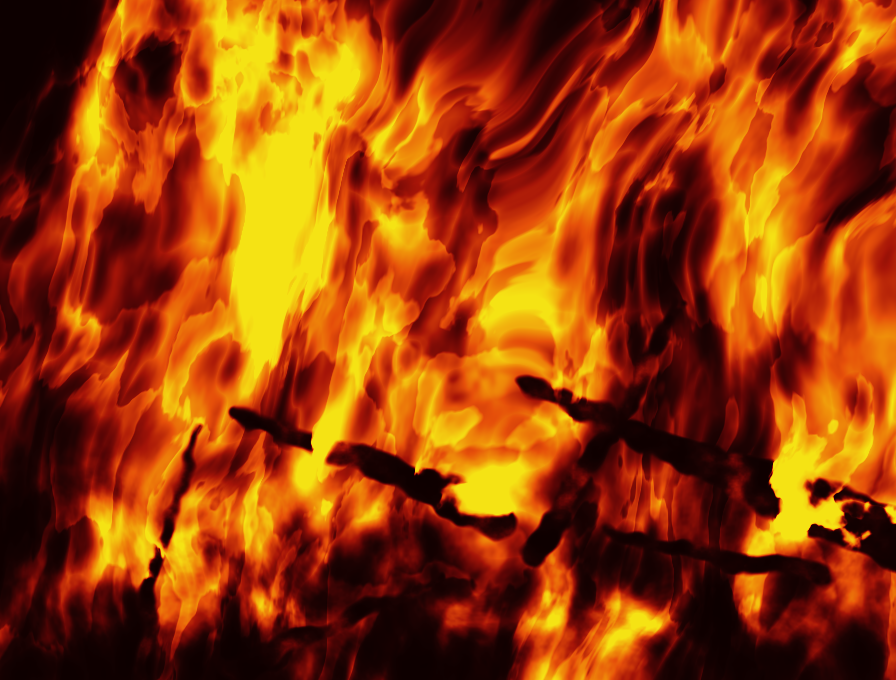
A Shadertoy shader for this texture:

```glsl
const vec3 RAMP[7] = vec3[7](
    vec3(0.05, 0.0, 0.0), vec3(0.12, 0.01, 0.01), vec3(0.37, 0.02, 0.02),
    vec3(0.65, 0.08, 0.03), vec3(0.90, 0.31, 0.04), vec3(0.94, 0.57, 0.04),
    vec3(0.96, 0.89, 0.08));
const float STOPS[7] = float[7](0.0, 0.09, 0.245, 0.435, 0.655, 0.82, 0.93);

// Heat pools: centre, radius, gain
const vec4 POOLS[10] = vec4[10](
    vec4(0.43, 0.70, 0.13, 1.2), vec4(0.22, 0.56, 0.12, 1.2),
    vec4(1.17, 0.66, 0.12, 1.7), vec4(1.25, 0.40, 0.08, 1.5),
    vec4(0.44, 0.25, 0.06, 2.4), vec4(0.86, 0.05, 0.09, 1.5),
    vec4(0.18, 0.20, 0.07, 1.5), vec4(0.03, 0.94, 0.11, -4.0),
    vec4(0.87, 1.02, 0.08, -1.6), vec4(0.26, 0.84, 0.11, 0.9));

// Logs: end points, with matching half widths
const vec4 LOGS[6] = vec4[6](
    vec4(1.00, 0.56, 0.79, 0.19), vec4(0.78, 0.43, 1.36, 0.19),
    vec4(0.35, 0.40, 0.73, 0.24), vec4(0.28, 0.38, 0.19, -0.02),
    vec4(0.64, 0.155, 0.34, 0.01), vec4(0.88, 0.215, 1.22, 0.15));
const float LOG_WIDTH[6] = float[6](0.017, 0.040, 0.026, 0.011, 0.015, 0.016);

const vec2 FLAME_FREQ = vec2(9.0, 3.9);
const float LEAN = 0.28;
const float SWIRL = 0.18;
const float CURL = 0.055;
const float BODY_GAIN = 0.70;
const float SHEET_GAIN = 0.85;
const float CREASE_GAIN = 0.28;
const float EMBER_GAIN = 0.75;
const float BIAS = 0.28;
const float CONTRAST = 1.4;
const float NOISE_SPREAD = 0.13;

float hash(vec2 p) {
    return fract(sin(dot(p, vec2(127.1, 311.7))) * 43758.5453);
}

float valueNoise(vec2 p) {
    vec2 i = floor(p), f = fract(p);
    f = f * f * (3.0 - 2.0 * f);
    return mix(mix(hash(i), hash(i + vec2(1.0, 0.0)), f.x),
               mix(hash(i + vec2(0.0, 1.0)), hash(i + vec2(1.0, 1.0)), f.x), f.y);
}

// Fractal noise scaled to zero mean and unit deviation
float fbm(vec2 p) {
    float sum = 0.0, weight = 0.5, total = 0.0;
    for (int i = 0; i < 5; i++) {
        sum += weight * valueNoise(p);
        total += weight;
        weight *= 0.45;
        p = p * 2.03 + vec2(17.3, 9.1);
    }
    return (sum / total - 0.5) / NOISE_SPREAD;
}

vec2 drift(vec2 p) {
    return vec2(valueNoise(p), valueNoise(p + 41.7)) - 0.5;
}

// Thin sheet of fire: crisp rim that fades inwards
float fireSheet(float n) {
    return smoothstep(0.0, 0.3, n) * exp(-0.9 * max(n, 0.0)) - 0.28;
}

float poolHeat(vec2 p) {
    float heat = mix(-0.80, -0.1, smoothstep(0.1, 0.6, p.y));
    for (int i = 0; i < 10; i++) {
        vec2 d = (p - POOLS[i].xy) / POOLS[i].z;
        d.x -= 0.4 * d.y;
        d.y *= 0.6;
        heat += POOLS[i].w * exp(-dot(d, d));
    }
    return heat;
}

float flameHeat(vec2 p) {
    vec2 q = vec2(p.x - LEAN * p.y, p.y);
    q += SWIRL * drift(p * vec2(3.4, 3.0));
    q += CURL * drift(p * vec2(11.0, 8.0) + 5.0);
    float heat = BODY_GAIN * fbm(q * FLAME_FREQ);
    for (int i = 0; i < 3; i++) {
        float k = float(i);
        vec2 s = q * FLAME_FREQ * (0.8 + 0.5 * k) + 13.0 * k + 3.0;
        heat += SHEET_GAIN * fireSheet(fbm(s));
    }
    for (int i = 1; i < 3; i++) {
        vec2 s = q * FLAME_FREQ * 1.7 * float(i) + 71.0;
        float crease = abs(2.0 * valueNoise(s) - 1.0);
        heat += CREASE_GAIN * (0.34 - crease) / 0.24;
    }
    return heat;
}

float logCover(vec2 p) {
    vec2 rough = p + 0.022 * drift(p * 14.0) + 0.014 * drift(p * 45.0);
    float cover = 0.0;
    for (int i = 0; i < 6; i++) {
        vec2 a = LOGS[i].xy, ab = LOGS[i].zw - a;
        float t = clamp(dot(rough - a, ab) / dot(ab, ab), 0.0, 1.0);
        float d = length(rough - a - t * ab) - LOG_WIDTH[i] * (0.3 + 0.8 * t);
        cover = max(cover, 1.0 - smoothstep(-0.005, 0.006, d));
    }
    return cover;
}

vec3 fireColor(float level) {
    vec3 color = RAMP[0];
    for (int i = 1; i < 7; i++) {
        float t = clamp((level - STOPS[i - 1]) / (STOPS[i] - STOPS[i - 1]), 0.0, 1.0);
        color = mix(color, RAMP[i], t);
    }
    return color;
}

void mainImage(out vec4 fragColor, in vec2 fragCoord) {
    vec2 p = fragCoord / iResolution.y;
    // Fire with finer embers near the ground
    float heat = BIAS + poolHeat(p + 0.10 * drift(p * 7.0)) + flameHeat(p);
    float ground = 1.0 - smoothstep(0.12, 0.45, p.y);
    heat += EMBER_GAIN * ground * fbm(p * vec2(15.0, 11.0) + 0.8 * drift(p * 9.0));
    // Charred logs, partly hidden by the hottest flames
    float bark = -2.0 + 0.7 * fbm(p * 24.0);
    float front = smoothstep(0.9, 1.8, heat + 0.3 * fbm(p * 12.0));
    heat = mix(heat, bark, logCover(p) * (1.0 - front));
    // Spread heat evenly over the colour ramp
    float level = 1.0 / (1.0 + exp(-CONTRAST * heat));
    fragColor = vec4(fireColor(level), 1.0);
}
```
